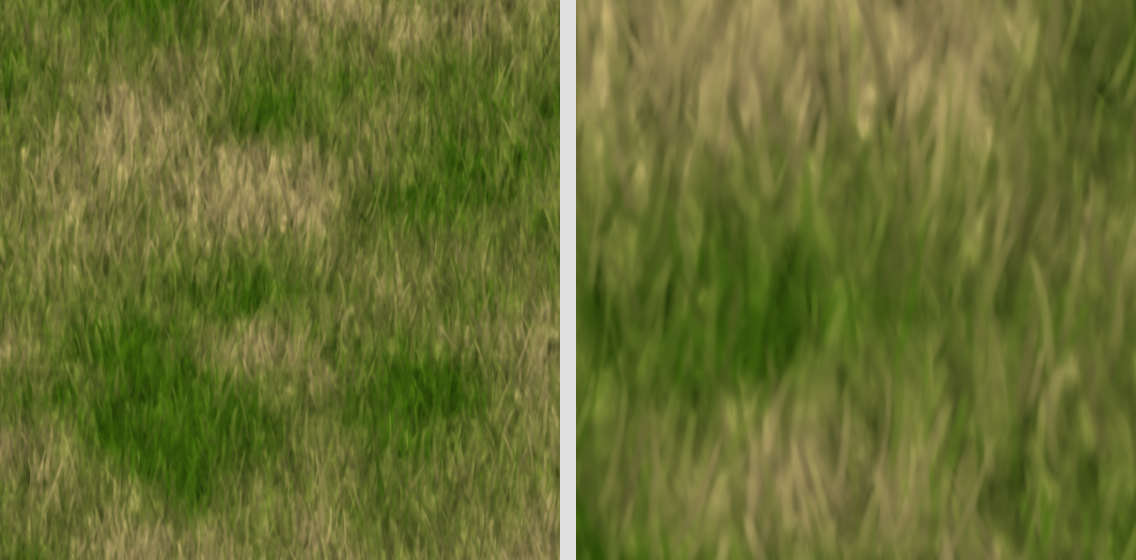
Left, the full canvas; right, a detail of the centre.
Give the GLSL for this texture, as a WebGL 2 fragment shader.

```glsl
#version 300 es
precision highp float;
// Rough meadow grass: soft, mostly upright blades over a streaky ground.
// Layers of jittered grid cells each hold one tapered, bent blade, and a
// broad noise field decides where the turf is lush green or dry straw.

uniform vec2 u_resolution;
out vec4 fragColor;

float hash(vec2 p) {
    return fract(sin(dot(p, vec2(127.1, 311.7))) * 43758.55);
}

vec3 hash3(vec2 p) {
    return vec3(hash(p), hash(p + 37.3), hash(p + 71.9));
}

float noise(vec2 p) {
    vec2 i = floor(p), f = fract(p);
    f = f * f * (3.0 - 2.0 * f);
    return mix(mix(hash(i), hash(i + vec2(1, 0)), f.x),
               mix(hash(i + vec2(0, 1)), hash(i + vec2(1, 1)), f.x), f.y);
}

float fbm(vec2 p) {
    float sum = 0.0, amp = 0.5;
    for (int i = 0; i < 4; i++) {
        sum += amp * noise(p);
        p = p * 2.03 + 17.1;
        amp *= 0.5;
    }
    return sum / 0.9375;
}

// Dryness 0 is lush green, 0.5 olive, 1 pale straw
vec3 grassColour(float dryness) {
    vec3 lush = vec3(0.23, 0.37, 0.04);
    vec3 olive = vec3(0.41, 0.45, 0.18);
    vec3 straw = vec3(0.62, 0.56, 0.36);
    vec3 c = mix(lush, olive, smoothstep(0.0, 0.5, dryness));
    return mix(c, straw, smoothstep(0.45, 1.05, dryness));
}

// Wide patches, with a lush band wandering across the lower part
float patchDryness(vec2 p) {
    float wander = 0.1 * (noise(p * vec2(3.0, 2.0) + 5.0) - 0.5);
    float band = (p.y - 0.3 + wander) / 0.1;
    return 0.56 + 1.5 * (fbm(p * vec2(4.0, 6.0) + 9.0) - 0.5) - 0.3 * exp(-band * band);
}

// Coverage in x, height along the blade (0 root, 1 tip) in y
vec2 blade(vec2 q, float halfLength, float lean, float bend, float width) {
    float h = clamp(q.y / halfLength, -1.0, 1.0);
    float sideways = q.x - lean * h - bend * (h * h - 0.4);
    float slope = (lean + 2.0 * bend * h) / halfLength;
    float d = abs(sideways) / sqrt(1.0 + slope * slope);
    float ends = 1.0 - smoothstep(0.55, 1.0, abs(q.y) / halfLength);
    float taper = width * mix(1.0, 0.55, 0.5 + 0.5 * h);
    return vec2(ends * (1.0 - smoothstep(0.15 * taper, taper, d)), 0.5 + 0.5 * h);
}

void main() {
    vec2 p = gl_FragCoord.xy / u_resolution.y;
    float dryness = patchDryness(p);

    // Streaky ground with shadowed gaps
    vec2 warped = p + 0.02 * vec2(noise(p * 14.0), noise(p * 14.0 + 40.0));
    float streak = fbm(warped * vec2(70.0, 26.0));
    vec3 colour = grassColour(dryness + 0.5 * (streak - 0.5)) * (0.5 + 0.8 * streak);

    // Blades, back to front; the last layers are sparse, pale stray stems
    vec2 cell = vec2(0.036, 0.07);
    for (int layer = 0; layer < 11; layer++) {
        float seed = float(layer);
        bool stray = layer > 8;
        vec2 q = p + vec2(0.0137, 0.0291) * seed;
        vec2 home = floor(q / cell);
        for (int j = -1; j <= 1; j++) {
            for (int i = -1; i <= 1; i++) {
                vec2 id = home + vec2(i, j);
                vec3 place = hash3(id + seed * 13.7);
                vec3 look = hash3(id + seed * 13.7 + 151.3);
                if (stray && look.z < 0.75) continue;
                vec2 centre = (id + place.xy) * cell;
                float lean = (place.z - 0.5) * (stray ? 0.04 : 0.026);
                float width = mix(0.0045, 0.0085, look.x);
                vec2 b = blade(q - centre, mix(0.024, 0.055, look.y), lean,
                               (look.x - 0.5) * 0.012, width);
                float tone = dryness + 0.6 * (look.z - 0.5) + (stray ? 0.05 : 0.0);
                float light = mix(0.74, 1.16, fract(look.y * 7.0 + place.z));
                light *= mix(0.88, 1.08, b.y);
                colour = mix(colour, grassColour(tone) * light, 0.58 * b.x);
            }
        }
    }

    // Soft clumps of shade and fine mottling
    colour *= 0.88 + 0.24 * fbm(p * vec2(24.0, 18.0) + 3.0);
    colour *= 0.93 + 0.14 * noise(p * vec2(150.0, 90.0));
    fragColor = vec4(colour, 1.0);
}
```
